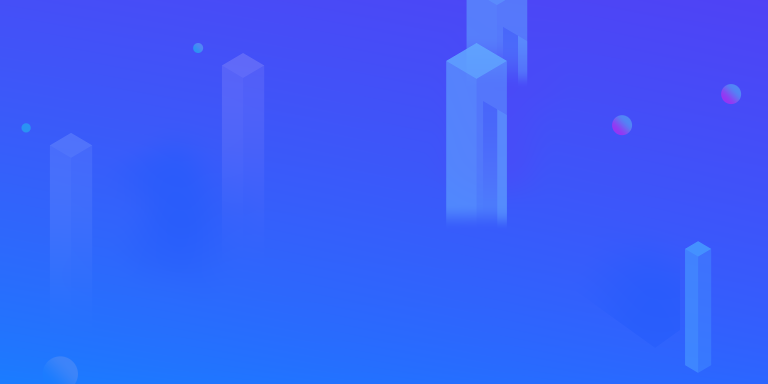
This background is drawn by a WebGL 1 fragment shader. Its source:

```glsl
precision highp float;
uniform vec2 u_resolution;

// Backdrop corners
const vec3 TOP_LEFT = vec3(0.27, 0.31, 0.97);
const vec3 TOP_RIGHT = vec3(0.31, 0.26, 0.96);
const vec3 LOW_LEFT = vec3(0.10, 0.49, 1.0);
const vec3 LOW_RIGHT = vec3(0.17, 0.40, 1.0);
const float RISE_CURVE = 0.8;

// Haze
const vec3 DEEP_BLUE = vec3(0.13, 0.35, 0.98);
const vec3 VIOLET = vec3(0.31, 0.27, 0.97);
const float HAZE_SCALE = 9.0;
const float HAZE_WARP = 0.35;

// Pillars and balls
const float ISO_SLOPE = 0.59;
const vec3 PALE_BLUE = vec3(0.55, 0.68, 1.0);
const vec3 PALE_VIOLET = vec3(0.60, 0.60, 0.98);
const vec3 SKY = vec3(0.38, 0.66, 1.0);
const vec3 AZURE = vec3(0.27, 0.58, 1.0);
const vec3 RECESS = vec3(0.27, 0.38, 0.98);
const vec3 MAGENTA = vec3(0.62, 0.20, 0.95);
const vec3 STEEL = vec3(0.32, 0.55, 0.96);
const vec3 CYAN = vec3(0.16, 0.60, 0.95);

float edge(float d) {
  return clamp(d * u_resolution.y + 0.5, 0.0, 1.0);
}

float hash(vec2 p) {
  vec3 q = fract(p.xyx * 0.1031);
  q += dot(q, q.yzx + 33.33);
  return fract((q.x + q.y) * q.z);
}

float noise(vec2 p) {
  vec2 i = floor(p), f = fract(p);
  f = f * f * (3.0 - 2.0 * f);
  return mix(mix(hash(i), hash(i + vec2(1, 0)), f.x),
             mix(hash(i + vec2(0, 1)), hash(i + vec2(1, 1)), f.x), f.y);
}

// Soft ellipse with an uneven rim
float haze(vec2 p, vec2 centre, vec2 radii) {
  float warp = HAZE_WARP * (noise(p * HAZE_SCALE) - 0.5);
  return 1.0 - smoothstep(0.1, 1.0, length((p - centre) / radii) + warp);
}

// box: centre x, half width, apex y, foot y; tint: left, right, roof
void pillar(inout vec3 col, vec2 p, vec4 box, vec3 light, vec3 tint, float fade) {
  float side = p.x - box.x;
  float drop = ISO_SLOPE * abs(side);
  float roof = box.z - drop;
  float front = box.z - 2.0 * ISO_SLOPE * box.y + drop;
  float mask = edge(box.y - abs(side)) * edge(roof - p.y);
  // A solid pillar ends in a pointed foot, the others dissolve
  mask *= fade > 0.0 ? smoothstep(box.w, box.w + fade, p.y)
                     : edge(p.y - box.w - drop);
  float wall = mix(tint.x, tint.y, edge(side));
  col = mix(col, light, mask * mix(wall, tint.z, edge(p.y - front)));
}

// Dark recess in a right wall, with a bright strip beside it
void recess(inout vec3 col, vec2 p, vec3 span, float top, float foot) {
  float lid = edge(top - ISO_SLOPE * (p.x - span.x) - p.y);
  float fade = smoothstep(foot, top, p.y);
  float dark = edge(p.x - span.x) * edge(span.y - p.x) * lid;
  float strip = edge(p.x - span.y) * edge(span.z - p.x) * lid;
  col = mix(col, RECESS, dark * 0.75 * fade);
  col = mix(col, SKY, strip * 0.35 * smoothstep(foot, foot + 0.05, p.y));
}

// Disc shaded along its rising diagonal
void ball(inout vec3 col, vec2 p, vec2 centre, float radius, vec3 low, vec3 high, float alpha) {
  vec2 d = (p - centre) / radius;
  vec3 shade = mix(low, high, smoothstep(-0.8, 0.7, 0.7 * (d.x + d.y)));
  col = mix(col, shade, alpha * edge(radius * (1.0 - length(d))));
}

void main() {
  vec2 uv = gl_FragCoord.xy / u_resolution;
  vec2 p = uv * vec2(2.0, 1.0);

  // Backdrop
  vec3 col = mix(mix(LOW_LEFT, LOW_RIGHT, uv.x), mix(TOP_LEFT, TOP_RIGHT, uv.x),
                 pow(uv.y, RISE_CURVE));

  // Haze, the right patch cut by a shadow corner
  col = mix(col, DEEP_BLUE, 0.55 * haze(p, vec2(0.47, 0.44), vec2(0.20, 0.29)));
  float corner = edge(1.771 - p.x) * edge(p.y - 0.094 - 0.72 * abs(p.x - 1.706));
  col = mix(col, DEEP_BLUE, 0.55 * corner * haze(p, vec2(1.70, 0.22), vec2(0.24, 0.22)));
  col = mix(col, VIOLET, 0.45 * haze(p, vec2(1.29, 0.70), vec2(0.20, 0.32)));

  // Pillars, back to front
  pillar(col, p, vec4(0.185, 0.055, 0.654, 0.10), PALE_BLUE, vec3(0.20, 0.15, 0.28), 0.45);
  pillar(col, p, vec4(0.633, 0.055, 0.862, 0.28), PALE_VIOLET, vec3(0.24, 0.18, 0.34), 0.50);
  pillar(col, p, vec4(1.294, 0.079, 1.080, 0.77), SKY, vec3(0.55, 0.50, 0.70), 0.14);
  recess(col, p, vec3(1.310, 1.349, 1.373), 0.930, 0.77);
  pillar(col, p, vec4(1.241, 0.079, 0.888, 0.40), SKY, vec3(0.58, 0.46, 0.85), 0.07);
  recess(col, p, vec3(1.258, 1.295, 1.320), 0.737, 0.40);
  pillar(col, p, vec4(1.818, 0.034, 0.372, 0.029), AZURE, vec3(0.70, 0.42, 0.95), 0.0);

  // Balls
  ball(col, p, vec2(0.516, 0.875), 0.013, CYAN, STEEL, 0.9);
  ball(col, p, vec2(0.068, 0.667), 0.012, CYAN, CYAN, 0.9);
  ball(col, p, vec2(1.620, 0.674), 0.026, MAGENTA, STEEL, 0.9);
  ball(col, p, vec2(1.904, 0.755), 0.026, MAGENTA, STEEL, 0.9);
  ball(col, p, vec2(0.157, 0.026), 0.046, LOW_LEFT, STEEL, 0.6);

  gl_FragColor = vec4(col, 1.0);
}
```
